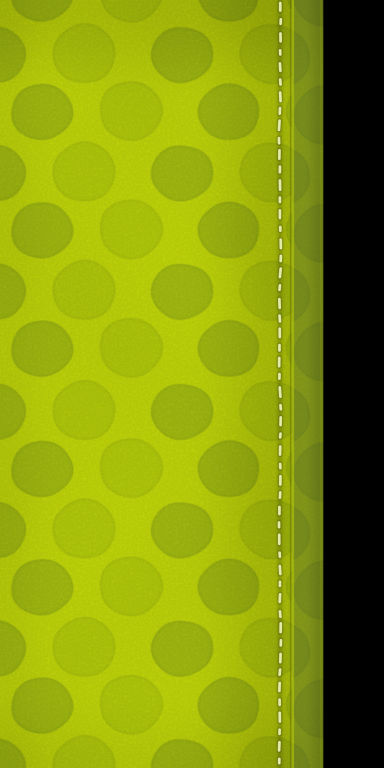
Reproduce this pattern procedurally as a Shadertoy shader.

```glsl
// Lengths are fractions of the canvas width; y runs down from the top edge.
const vec2 DOT_PERIOD = vec2(0.487, 0.1541);
const float FIRST_ROW = 0.1425;
const float ROW_SHIFT = 0.122;
const float SEAM_X = 0.729;
const float FOLD_X = 0.761;
const float EDGE_X = 0.842;
const float STITCH_STEP = 0.0385;

const vec3 CLOTH = vec3(0.71, 0.79, 0.035);
const vec3 PALE_DOT = vec3(0.655, 0.745, 0.04);
const vec3 DEEP_DOT = vec3(0.60, 0.69, 0.06);
const vec3 OLIVE = vec3(0.36, 0.44, 0.18);
const vec3 GROOVE = vec3(0.33, 0.37, 0.03);
const vec3 THREAD = vec3(0.89, 0.92, 0.66);

vec2 hash2(vec2 p) {
    vec2 q = vec2(dot(p, vec2(127.1, 311.7)), dot(p, vec2(269.5, 183.3)));
    return fract(sin(q) * 43758.5);
}

// Distance to the nearest scattered cell point
float cellular(vec2 p) {
    vec2 cell = floor(p);
    float nearest = 2.0;
    for (int y = -1; y <= 1; y++)
    for (int x = -1; x <= 1; x++) {
        vec2 c = cell + vec2(x, y);
        nearest = min(nearest, length(c + hash2(c) - p));
    }
    return nearest;
}

float cover(float d, float blur) {
    return 1.0 - smoothstep(-blur, blur, d);
}

float band(float x, float center, float width) {
    float t = (x - center) / width;
    return exp(-t * t);
}

// Hand-cut ellipse: layered sines bend the outline
float roughDot(vec2 p, vec2 radius, float phase) {
    vec2 q = p / radius;
    float a = atan(q.y, q.x);
    float outline = 1.0 + 0.008 * sin(2.0 * a + phase)
                  + 0.012 * sin(3.0 * a - 1.7 * phase)
                  + 0.010 * sin(5.0 * a + 2.3 * phase);
    return (length(q) - outline) * radius.y;
}

// One column family of dots, staggered on alternate rows
float dotField(vec2 p, vec2 start, vec2 radius, float seed) {
    float baseRow = round((p.y - start.y) / DOT_PERIOD.y);
    float d = 1.0;
    for (int i = -1; i <= 1; i++) {
        float row = baseRow + float(i);
        float odd = mod(row, 2.0);
        float x = p.x - start.x - ROW_SHIFT * odd;
        float column = round(x / DOT_PERIOD.x);
        float drift = 0.005 * step(5.5, row) - 0.005 * odd;
        vec2 q = vec2(x - column * DOT_PERIOD.x, p.y - start.y - row * DOT_PERIOD.y - drift);
        d = min(d, roughDot(q, radius, seed + 2.1 * odd + 1.3 * column));
    }
    return d;
}

vec3 paintDots(vec3 color, vec3 ink, float d, float blur) {
    float rim = 0.03 * band(d, -0.003, 0.004);
    return mix(color, ink * (1.0 - rim), cover(d, blur));
}

// Alternating long and short thread capsules with slight tilt
float stitches(vec2 p) {
    float index = floor(p.y / STITCH_STEP);
    vec2 rnd = hash2(vec2(index, 7.0)) - 0.5;
    float halfLength = mix(0.0105, 0.006, mod(index, 2.0)) + 0.003 * rnd.x;
    vec2 q = vec2(p.x - SEAM_X, p.y - (index + 0.5) * STITCH_STEP);
    q.x -= 0.0015 * sin(p.y * 12.4) + 0.001 * sin(p.y * 31.0) + 0.12 * rnd.y * q.y;
    q.y -= 0.004 * rnd.y;
    q.y -= clamp(q.y, -halfLength, halfLength);
    return length(q) - 0.0036;
}

void mainImage(out vec4 fragColor, in vec2 fragCoord) {
    vec2 p = vec2(fragCoord.x, iResolution.y - fragCoord.y) / iResolution.x;
    float height = iResolution.y / iResolution.x;
    float pixel = 1.0 / iResolution.x;
    float blur = max(0.0028, 0.7 * pixel);
    float strip = smoothstep(FOLD_X - 0.002, FOLD_X + 0.002, p.x);

    // Dotted cloth, slipping a little past the fold
    vec2 print = p - strip * vec2(0.02, 0.012);
    float pale = dotField(print, vec2(0.219, FIRST_ROW - 0.003), vec2(0.083, 0.078), 4.0);
    float deep = dotField(print, vec2(-0.013, FIRST_ROW), vec2(0.081, 0.0735), 1.0);
    vec3 color = paintDots(CLOTH, mix(PALE_DOT, DEEP_DOT, 0.7 * strip), pale, blur);
    color = paintDots(color, DEEP_DOT, deep, blur);

    // Soft light and woven grain
    float shade = 1.0 - 0.11 * smoothstep(0.48, 0.74, p.x)
                - 0.04 * (1.0 - smoothstep(0.0, 0.16, p.x))
                - 0.10 * (1.0 - smoothstep(0.0, 0.28, p.y))
                - 0.05 * smoothstep(height - 0.2, height, p.y);
    shade += 0.012 * sin(p.x * 9.0 + 1.4 * sin(p.y * 4.0)) * sin(p.y * 5.0 + 1.0);
    shade += 0.055 * (cellular(p * 150.0) - 0.45);
    color *= shade;

    // Folded side strip
    vec3 side = mix(color, OLIVE, 0.46) * (1.0 - 0.14 * smoothstep(0.79, EDGE_X, p.x));
    color = mix(color, side, strip);
    color = mix(color, GROOVE, 0.45 * band(p.x, FOLD_X - 0.004, 0.0022));
    color = mix(color, CLOTH, 0.75 * band(p.x, FOLD_X + 0.002, 0.0025));
    color = mix(color, PALE_DOT, 0.22 * band(p.x, EDGE_X - 0.006, 0.002));

    // Sewn seam
    float thread = stitches(p);
    color *= 1.0 - 0.15 * band(p.x, SEAM_X, 0.008);
    color = mix(color, GROOVE, 0.6 * cover(thread - 0.002, 0.004));
    color = mix(color, THREAD, cover(thread, max(0.0018, 0.6 * pixel)));

    // Dark surround
    color *= cover(p.x - EDGE_X, max(0.0015, 0.7 * pixel));
    fragColor = vec4(clamp(color, 0.0, 1.0), 1.0);
}
```
